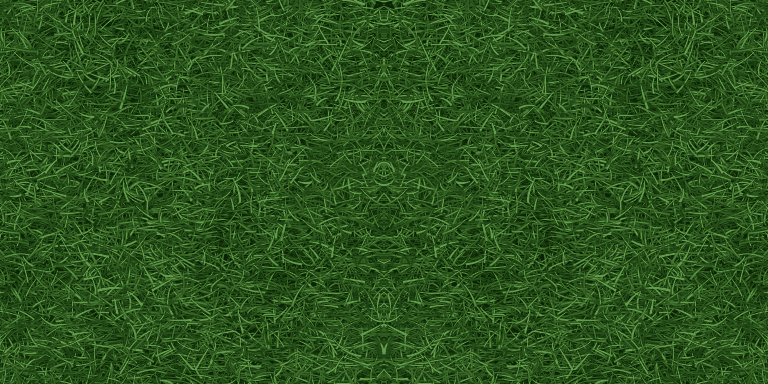
Give the GLSL for this texture, as a Shadertoy shader.

```glsl
const float PI = 3.14159265;
const float MIRROR_AXIS = 0.5;       // fraction of canvas width
const int   LAYERS = 28;
const float CELL = 0.042;            // one blade per cell and layer
const vec2  HALF_LENGTH = vec2(0.35, 0.88) * CELL;
const vec2  HALF_WIDTH = vec2(0.0015, 0.0034);
const float MAX_BEND = 0.006;
const float SIDEWAYS_BIAS = 0.28;    // crowds blade angles toward horizontal
const float SHADOW_REACH = 0.005;
const float SHADOW_STRENGTH = 0.30;
const float BASE_TONE = 0.27;
const float DEPTH_TONE = 0.55;
const float TONE_SPREAD = 1.0;
const float TIP_LIGHT = 0.16;
const float RIB_LIGHT = 0.12;
const float PATCH_AMOUNT = 0.018;

const vec3 GRASS[6] = vec3[6](
    vec3(0.04, 0.13, 0.015), vec3(0.10, 0.24, 0.06),
    vec3(0.15, 0.31, 0.10), vec3(0.21, 0.39, 0.14),
    vec3(0.27, 0.46, 0.19), vec3(0.39, 0.61, 0.30));

vec4 hash4(vec3 p) {
    vec4 h = fract(p.xyzx * vec4(0.1031, 0.1030, 0.0973, 0.1099));
    h += dot(h, h.wzxy + 33.33);
    return fract((h.xxyz + h.yzzw) * h.zywx);
}

vec3 grassColor(float tone) {
    float s = clamp(tone, 0.0, 1.0) * 5.0;
    int i = min(int(s), 4);
    return mix(GRASS[i], GRASS[i + 1], s - float(i));
}

// Paints one curved, tapered blade and its shadow over the current tone
float paintBlade(float tone, vec2 p, vec4 shape, vec4 look, float depth, float pixel) {
    float angle = PI * shape.z - SIDEWAYS_BIAS * sin(2.0 * PI * shape.z);
    vec2 dir = vec2(cos(angle), sin(angle));
    float halfLength = mix(HALF_LENGTH.x, HALF_LENGTH.y, shape.w);
    float along = dot(p, dir) / halfLength;
    float across = dot(p, vec2(-dir.y, dir.x));
    across -= (look.x * 2.0 - 1.0) * MAX_BEND * (along * along - 0.4);

    // Full at the root, pointed at the tip
    float taper = sqrt(max(0.0, 0.5 - 0.5 * along));
    float width = mix(HALF_WIDTH.x, HALF_WIDTH.y, look.z * look.z) * taper;
    float dist = abs(across) - width;
    float ends = clamp((1.0 - abs(along)) * halfLength / pixel, 0.0, 1.0);

    float shadow = (1.0 - smoothstep(0.0, SHADOW_REACH, dist))
                 * (1.0 - smoothstep(0.6, 1.0, abs(along)));
    tone *= 1.0 - SHADOW_STRENGTH * shadow;

    float rib = 1.0 - clamp(abs(across) / max(width, pixel), 0.0, 1.0);
    float bladeTone = BASE_TONE + DEPTH_TONE * depth
                    + TONE_SPREAD * (look.y - 0.5)
                    + TIP_LIGHT * along + RIB_LIGHT * (rib - 0.5);
    float cover = clamp(0.5 - dist / pixel, 0.0, 1.0) * ends;
    return mix(tone, bladeTone, cover);
}

void mainImage(out vec4 fragColor, in vec2 fragCoord) {
    float pixel = 1.0 / iResolution.y;
    vec2 p = fragCoord * pixel;
    p.x = abs(p.x - MIRROR_AXIS * iResolution.x * pixel);

    // Stack scattered blades from the dark thatch up to the lit top
    float tone = 0.06;
    for (int layer = 0; layer < LAYERS; layer++) {
        float id = float(layer);
        float depth = id / float(LAYERS - 1);
        vec2 grid = p / CELL + fract(id * vec2(0.618, 0.755));
        vec2 home = floor(grid);
        for (int y = -1; y <= 1; y++) {
            for (int x = -1; x <= 1; x++) {
                vec2 cell = home + vec2(x, y);
                vec4 shape = hash4(vec3(cell, id * 7.0 + 3.0));
                vec4 look = hash4(vec3(cell + 71.0, id * 5.0 + 11.0));
                vec2 local = (grid - cell - shape.xy) * CELL;
                tone = paintBlade(tone, local, shape, look, depth, pixel);
            }
        }
    }

    // Faint broad patches
    tone += PATCH_AMOUNT * (sin(p.x * 9.0 + 2.0 * sin(p.y * 5.0))
                          + sin(p.y * 13.0 + 1.5 * sin(p.x * 7.0)));
    fragColor = vec4(grassColor(tone), 1.0);
}
```
